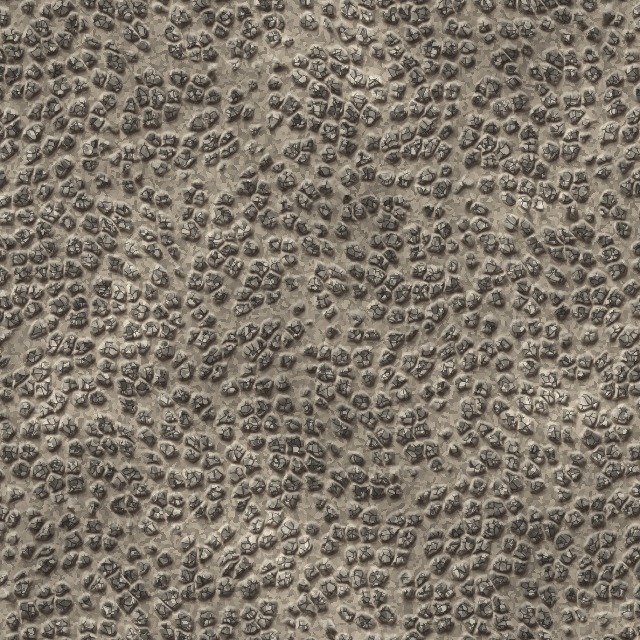
Reproduce this texture procedurally as a Shadertoy shader.

```glsl
#define CELLS 32.0
#define FACETS 92.0
#define GRAIN 185.0
#define DOMAINS 4.3
#define RIM 0.23
#define LIGHT_DIR normalize(vec2(-0.35, 0.94))
#define GROUND vec3(0.575, 0.535, 0.475)
#define CAP vec3(0.46, 0.44, 0.405)
#define CRACK vec3(0.16, 0.12, 0.095)
#define PALE vec3(0.84, 0.81, 0.75)

vec3 hash3(vec2 p) {
    vec3 q = fract(p.xyx * vec3(0.1031, 0.1030, 0.0973));
    q += dot(q, q.yxz + 33.33);
    return fract((q.xxy + q.yzz) * q.zyx);
}

// Cellular pebbles: nearest depth, second depth, random id
vec3 pebbles(vec2 p) {
    vec2 cell = floor(p);
    vec3 result = vec3(-2.0, -2.0, 0.0);
    for (int y = -1; y <= 1; y++)
    for (int x = -1; x <= 1; x++) {
        vec2 corner = cell + vec2(x, y);
        vec3 rnd = hash3(corner + 71.0);
        vec2 d = p - corner - 0.5 - 0.68 * (rnd.xy - 0.5);
        float turn = 6.283 * rnd.x;
        d = mat2(cos(turn), sin(turn), -sin(turn), cos(turn)) * d;
        vec2 d2 = d * d;
        float squarish = sqrt(sqrt(dot(d2, d2) + d2.x * d2.y));
        float depth = mix(0.46, 0.62, rnd.z) - squarish;
        if (depth > result.x) result = vec3(depth, result.x, rnd.z);
        else result.y = max(result.y, depth);
    }
    return result;
}

// Broad uneven field from layered sines
float waves(vec2 p) {
    float a = sin(p.x * 7.0 + 2.0 * sin(p.y * 5.0 + 1.0));
    float b = sin(p.y * 11.0 + 2.3 * sin(p.x * 6.0 + 4.0));
    float c = sin((p.x + p.y) * 19.0 + 2.0 * sin((p.x - p.y) * 13.0));
    return (a + b + 0.7 * c) / 2.7;
}

// Narrow valleys that wind between groups of pebbles
float valley(vec2 uv) {
    vec2 bend = 0.025 * sin(uv.yx * vec2(17.0, 14.0) + vec2(1.0, 3.0));
    vec3 domain = pebbles((uv + bend) * DOMAINS);
    float line = 1.0 - smoothstep(0.0, 0.13, domain.x - domain.y);
    return line * smoothstep(-0.5, 0.3, waves(uv.yx + 2.0));
}

float relief(vec2 uv, float cut) {
    vec2 p = uv * CELLS;
    p += 0.35 * sin(p.yx * 0.63 + vec2(0.0, 2.0));
    p += 0.05 * sin(p.yx * 8.0 + 2.0 * sin(p * 3.0));
    vec3 stone = pebbles(p);
    float edge = min(stone.x - cut, 0.85 * (stone.x - stone.y));
    float t = clamp(edge / RIM, 0.0, 1.0);
    return t * t * (3.0 - 2.0 * t) * 0.4 + 0.6 * t * (2.0 - t);
}

void mainImage(out vec4 fragColor, in vec2 fragCoord) {
    vec2 uv = fragCoord / iResolution.y;
    float cut = 0.04 + 0.30 * valley(uv);

    // Height, slope toward the light, and shadow behind each pebble
    float height = relief(uv, cut);
    vec2 reach = LIGHT_DIR / CELLS;
    float slope = relief(uv - 0.06 * reach, cut) - relief(uv + 0.06 * reach, cut);
    float light = clamp(slope * 1.7, -1.0, 1.0);
    float shadow = clamp(relief(uv + 0.24 * reach, cut) - height, 0.0, 1.0);

    // Fine facets, cracks and grain
    vec2 wobble = 0.002 * sin(uv.yx * 210.0 + 3.0 * sin(uv * 90.0));
    vec3 facet = pebbles((uv + wobble) * FACETS);
    vec3 speck = pebbles((uv - wobble.yx) * GRAIN);
    float crack = 1.0 - smoothstep(0.03, 0.24, facet.x - facet.y);
    float grain = speck.z - 0.5;

    // Dusty ground and dark, worn pebble tops
    float field = waves(uv * 1.3 + 0.7);
    float bleached = smoothstep(0.40, 0.90, field);
    vec3 ground = GROUND * (1.0 + 0.22 * grain);
    vec3 cap = CAP * (0.72 + 0.56 * facet.z + 0.45 * grain);
    cap = mix(cap, PALE, bleached * (0.20 + 0.40 * facet.z));
    cap = mix(cap, PALE, 0.4 * smoothstep(0.84, 0.95, speck.z));
    cap = mix(cap, CRACK, 0.62 * crack);

    // Relief lighting with a warm shadow
    vec3 color = mix(ground, cap, smoothstep(0.40, 0.95, height));
    color = mix(color, PALE, 0.62 * max(light, 0.0));
    color = mix(color, CRACK, 0.70 * max(-light, 0.0));
    color = mix(color, CRACK, 0.42 * shadow);
    color *= 1.0 + 0.15 * grain + 0.13 * field;
    fragColor = vec4(clamp(color, 0.0, 1.0), 1.0);
}
```
